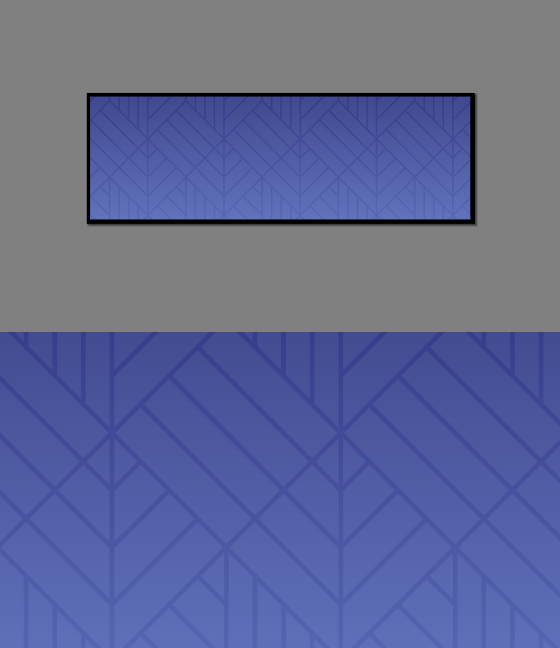
Top, the full canvas; bottom, a detail of the centre.
Give the GLSL for this pattern, as a WebGL 2 fragment shader.

```glsl
#version 300 es
precision highp float;
// A framed blue panel on plain grey, engraved with five parquet repeats:
// diamonds of diagonal planks, upright bars and chevrons. Each zone of a cell
// picks one family of parallel lines; a vertical gradient fades them downwards.
uniform vec2 u_resolution;
out vec4 fragColor;

#define REPEAT 0.2414               // cell width, in canvas heights
#define ANCHOR vec2(0.0641, 0.0602) // a crossing, from the canvas centre
#define LINE_HALF 0.0105            // half line width, in cells
#define PLANKS 4.0                  // diagonal planks per cell
#define BARS 8.0                    // upright bars per cell
#define PANEL_HALF vec2(0.6016, 0.1944)
#define FRAME_HALF vec2(0.6140, 0.2072)
#define FRAME_SHIFT vec2(0.0026, -0.0012)
#define SHADOW_SHIFT vec2(0.0050, -0.0050)

const vec3 GREY = vec3(0.502);
const vec3 FRAME = vec3(0.005);
const vec3 BLUE_TOP = vec3(0.255, 0.285, 0.555);
const vec3 BLUE_BOTTOM = vec3(0.380, 0.450, 0.735);
const vec3 INK_TOP = vec3(0.205, 0.220, 0.530);
const vec3 INK_BOTTOM = vec3(0.340, 0.405, 0.700);

float boxDistance(vec2 p, vec2 halfSize) {
  vec2 q = abs(p) - halfSize;
  return length(max(q, 0.0)) + min(max(q.x, q.y), 0.0);
}

// Distance to the nearest of evenly spaced lines, n per unit
float lines(float x, float n) {
  return abs(fract(x * n + 0.5) - 0.5) / n;
}

float parquet(vec2 cell) {
  float u = fract(cell.x), v = cell.y;
  float falling = u + v, rising = u - v;
  bool rightHalf = u > 0.5;

  // Zone fill: upright bars, rising chevrons or falling planks
  bool bars = rightHalf && (falling > 1.0 || falling < 0.0);
  bool chevrons = !rightHalf && (rising < 0.0 || (rising < 1.0 && falling < 0.0));
  float diagonal = lines(chevrons ? rising : falling, PLANKS) * 0.7071;
  float d = bars ? lines(u, BARS) : diagonal;

  // Diagonal lattice and the upright seams between zones
  if (v < 0.5) d = min(d, min(lines(falling, 1.0), lines(rising, 1.0)) * 0.7071);
  if (v > -1.0) d = min(d, lines(u, 1.0));
  if (abs(v) > 0.5) d = min(d, abs(u - 0.5));
  return d;
}

void main() {
  vec2 p = (gl_FragCoord.xy - 0.5 * u_resolution) / u_resolution.y;
  float pixel = 1.0 / u_resolution.y;

  // Ground with a soft shadow to the lower right
  float shadow = boxDistance(p - FRAME_SHIFT - SHADOW_SHIFT, FRAME_HALF);
  vec3 color = GREY * (1.0 - 0.6 * (1.0 - smoothstep(-0.006, 0.007, shadow)));

  // Frame
  float frame = boxDistance(p - FRAME_SHIFT, FRAME_HALF - 0.002) - 0.002;
  color = mix(color, FRAME, clamp(0.5 - frame / pixel, 0.0, 1.0));

  // Panel gradient and engraved lines
  float depth = clamp(0.5 - 0.5 * p.y / PANEL_HALF.y, 0.0, 1.0);
  float edge = pixel / REPEAT;
  float ink = clamp(0.5 + (LINE_HALF - parquet((p - ANCHOR) / REPEAT)) / edge, 0.0, 1.0);
  vec3 blue = mix(BLUE_TOP, BLUE_BOTTOM, depth);
  vec3 engraved = mix(INK_TOP, INK_BOTTOM, depth);
  vec3 panel = mix(blue, engraved, 0.9 * ink);
  float inside = boxDistance(p - vec2(0.0006, 0.0), PANEL_HALF);
  color = mix(color, panel, clamp(0.5 - inside / pixel, 0.0, 1.0));

  fragColor = vec4(color, 1.0);
}
```
